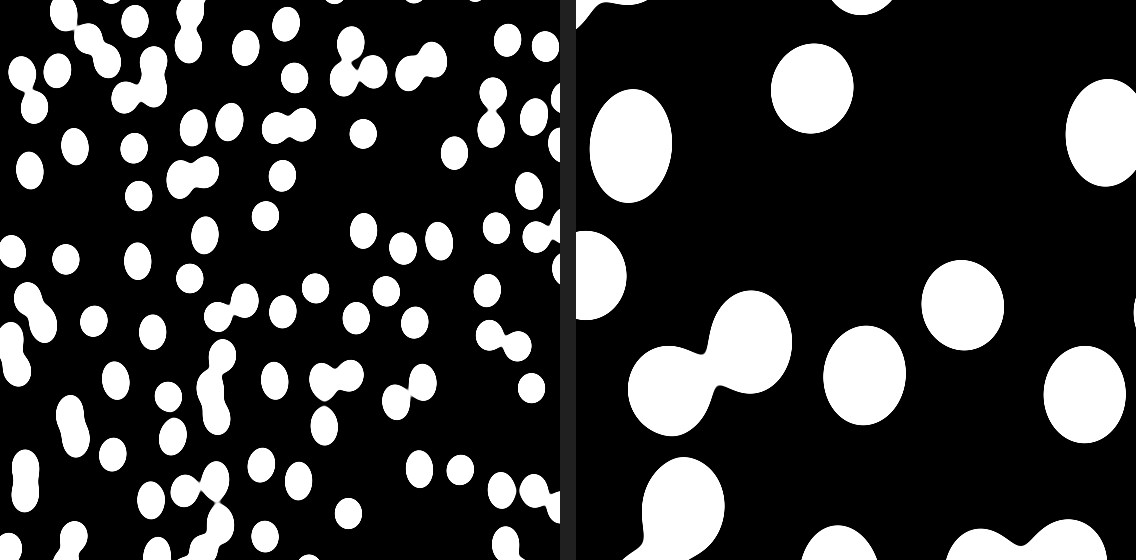
Left: the whole. Right: its middle third, enlarged.
Reproduce this texture procedurally as a Shadertoy shader.

```glsl
const vec3  BACKGROUND = vec3(0.0);
const vec3  GRAIN_COLOR = vec3(1.0);
const float CELLS = 13.0;                       // candidate grains per canvas height
const float PRESENCE = 0.70;                    // chance that a cell holds a candidate
const float MIN_SPACING = 0.045;                // closest allowed pair of centres
const vec2  GRAIN_RADII = vec2(0.0245, 0.0305); // upright ovals
const float HEIGHT_VARIATION = 0.14;
const float MAX_TILT = 0.22;
const float FALLOFF = 1.8;                      // lower values give thicker necks
const float EDGE_PIXELS = 0.4;
const vec2  SEED = vec2(37.0, 91.0);

vec3 hash3(vec2 p) {
    vec3 q = fract(p.xyx * vec3(0.1031, 0.1030, 0.0973));
    q += dot(q, q.yxz + 33.33);
    return fract((q.xxy + q.yzz) * q.zyx);
}

// Candidate in a cell: centre in xy, priority in z (lowest wins)
vec3 candidate(vec2 cell) {
    vec3 h = hash3(cell + SEED);
    return vec3((cell + h.xy) / CELLS, h.z);
}

// A grain survives unless a stronger one lies too close
bool survives(vec2 cell, vec3 grain) {
    if (grain.z > PRESENCE) return false;
    for (int y = -1; y <= 1; y++)
    for (int x = -1; x <= 1; x++) {
        vec3 other = candidate(cell + vec2(x, y));
        if (other.z < grain.z && distance(other.xy, grain.xy) < MIN_SPACING) return false;
    }
    return true;
}

// Gaussian bump whose level exp(-FALLOFF) is a slightly tilted oval
float grainField(vec2 offset, vec2 cell) {
    vec2 variation = hash3(cell + SEED.yx).xy * 2.0 - 1.0;
    float tilt = MAX_TILT * variation.x;
    float c = cos(tilt), s = sin(tilt);
    vec2 radii = GRAIN_RADII * vec2(1.0, 1.0 + HEIGHT_VARIATION * variation.y);
    vec2 q = mat2(c, -s, s, c) * offset / radii;
    return exp(-FALLOFF * dot(q, q));
}

void mainImage(out vec4 fragColor, in vec2 fragCoord) {
    vec2 uv = fragCoord / iResolution.y;
    vec2 home = floor(uv * CELLS);

    // Sum nearby bumps so that close grains fuse through necks
    float field = 0.0;
    for (int y = -1; y <= 1; y++)
    for (int x = -1; x <= 1; x++) {
        vec2 cell = home + vec2(x, y);
        vec3 grain = candidate(cell);
        if (survives(cell, grain)) field += grainField(uv - grain.xy, cell);
    }

    // Turn the field into an approximate signed distance
    float reach = sqrt(max(-log(max(field, 1e-9)) / FALLOFF, 0.0));
    float dist = (reach - 1.0) * 0.5 * (GRAIN_RADII.x + GRAIN_RADII.y);
    float edge = EDGE_PIXELS / iResolution.y;
    float cover = 1.0 - smoothstep(-edge, edge, dist);

    fragColor = vec4(mix(BACKGROUND, GRAIN_COLOR, cover), 1.0);
}
```
